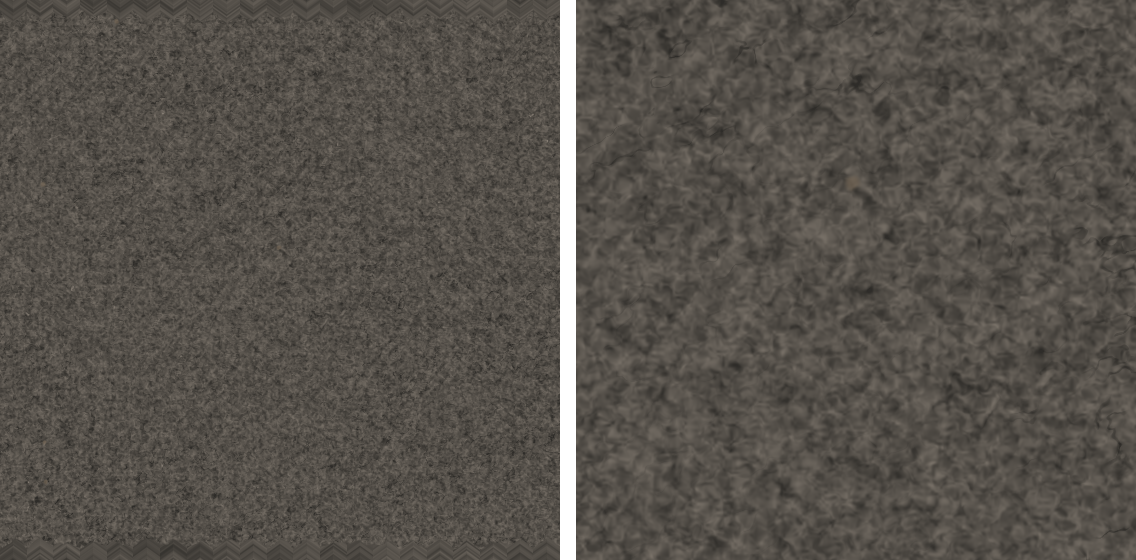
Left, the full canvas; right, a detail of the centre.
Write a three.js fragment shader that draws this texture.

```glsl
// Dark weathered stone with fine grain, pits, hairline cracks and chevron edge strips.
varying vec2 vUv;

#define DARK_STONE vec3(0.236, 0.224, 0.206)
#define LIGHT_STONE vec3(0.372, 0.350, 0.322)
#define TAN_SPECK vec3(0.47, 0.41, 0.34)
#define GRAIN_SCALE 125.0
#define GRAIN_CONTRAST 2.5
#define BASE_TONE 0.77
#define FLECK_DEPTH 0.42
#define PIT_DEPTH 0.38
#define CRACK_DEPTH 0.50
#define STRIP_HEIGHT 0.029
#define CHEVRON_COUNT 21.0

float hash(vec2 p) {
  return fract(sin(dot(p, vec2(127.1, 311.7))) * 43758.5453);
}

float noise(vec2 p) {
  vec2 cell = floor(p);
  vec2 f = fract(p);
  f = f * f * (3.0 - 2.0 * f);
  float low = mix(hash(cell), hash(cell + vec2(1.0, 0.0)), f.x);
  float high = mix(hash(cell + vec2(0.0, 1.0)), hash(cell + vec2(1.0)), f.x);
  return mix(low, high, f.y);
}

// Turning each octave hides the lattice.
float fbm(vec2 p) {
  float sum = 0.0;
  float weight = 0.5;
  for (int i = 0; i < 4; i++) {
    sum += weight * noise(p);
    p = mat2(1.6, 1.2, -1.2, 1.6) * p + 17.3;
    weight *= 0.5;
  }
  return sum / 0.9375;
}

// Sparse spots, at most one per grid cell.
float spots(vec2 uv, float cells, float share, float radius) {
  vec2 p = uv * cells;
  vec2 cell = floor(p);
  vec2 center = 0.3 + 0.4 * vec2(hash(cell + 3.7), hash(cell + 9.1));
  float size = radius * cells * mix(0.5, 1.0, hash(cell + 5.3));
  float present = step(hash(cell + 1.9), share);
  return present * (1.0 - smoothstep(0.3 * size, size, length(fract(p) - center)));
}

// Mottled mineral grain, strongest in the small sizes.
float grainTone(vec2 uv) {
  vec2 turned = mat2(0.8, 0.6, -0.6, 0.8) * uv;
  float coarse = noise(turned * GRAIN_SCALE * 0.6 + 31.0);
  float medium = noise(uv * GRAIN_SCALE * 1.1);
  float fine = noise(turned * GRAIN_SCALE * 2.1 + 57.0);
  float dust = noise(uv * GRAIN_SCALE * 3.7 + 83.0);
  return 0.10 * coarse + 0.26 * medium + 0.38 * fine + 0.26 * dust - 0.5;
}

// Broken hairlines, leaning up to the right and gathered in patches.
float cracks(vec2 uv, float patches) {
  vec2 along = vec2(dot(uv, vec2(0.87, 0.5)), dot(uv, vec2(-0.5, 0.87)));
  float ridge = abs(fbm(along * vec2(38.0, 64.0)) - 0.5);
  float broken = smoothstep(0.4, 0.65, noise(uv * 55.0 + 12.0));
  return (1.0 - smoothstep(0.008, 0.035, ridge)) * broken * patches;
}

// Streaks folded into stacked chevrons.
float chevronTone(vec2 uv, float edge) {
  float x = uv.x * CHEVRON_COUNT;
  float fold = abs(fract(x) - 0.5);
  float column = floor(x) + step(0.5, uv.y) * 71.0;
  float streak = edge + fold * 0.034;
  float wide = noise(vec2(streak * 150.0, column * 0.7));
  float thin = noise(vec2(streak * 330.0, column + 40.0));
  float facet = step(0.5, fract(x)) - 0.5;
  return 0.54 + 0.75 * (wide - 0.5) + 0.65 * (thin - 0.5) + 0.12 * facet;
}

void main() {
  vec2 uv = vUv;
  vec2 wobble = vec2(noise(uv * 170.0), noise(uv * 170.0 + 41.0)) - 0.5;
  vec2 rough = uv + wobble * 0.003;
  float patches = smoothstep(0.42, 0.68, fbm(uv * 6.0 + 6.0));

  // Stone body: grain, faint shading, flecks, pits and cracks.
  float tone = BASE_TONE + GRAIN_CONTRAST * grainTone(rough);
  tone += 0.08 * (fbm(uv * 7.0 + 23.0) - 0.5);
  float flecks = smoothstep(0.58, 0.82, fbm(rough * 105.0 + 19.0));
  tone -= FLECK_DEPTH * flecks * mix(0.8, 1.1, patches);
  float crumble = smoothstep(0.2, 0.6, noise(uv * 260.0 + 7.0));
  tone -= PIT_DEPTH * crumble * smoothstep(0.74, 0.92, noise(rough * 85.0 + 63.0));
  vec2 ragged = uv + wobble * 0.009;
  tone -= 0.65 * spots(ragged, 22.0, 0.07, 0.009);
  tone -= CRACK_DEPTH * cracks(rough, mix(0.2, 1.0, patches));
  tone = max(tone, -0.4);

  // Rare pale and tan mineral specks.
  tone += 0.9 * spots(ragged, 26.0, 0.03, 0.004);
  float tanSpeck = spots(rough, 17.0, 0.008, 0.007);

  // Ragged strips along the upper and lower edges.
  float edge = min(uv.y, 1.0 - uv.y);
  float scallop = 0.25 - abs(fract(uv.x * CHEVRON_COUNT) - 0.5);
  float border = STRIP_HEIGHT + 0.026 * scallop + 0.014 * (noise(uv * 60.0) - 0.5);
  float strip = 1.0 - smoothstep(border - 0.002, border + 0.002, edge);
  tone = mix(tone, chevronTone(uv, edge), strip);

  vec3 color = mix(DARK_STONE, LIGHT_STONE, tone);
  color = mix(color, TAN_SPECK, 0.6 * tanSpeck * (1.0 - strip));
  gl_FragColor = vec4(color, 1.0);
}
```
